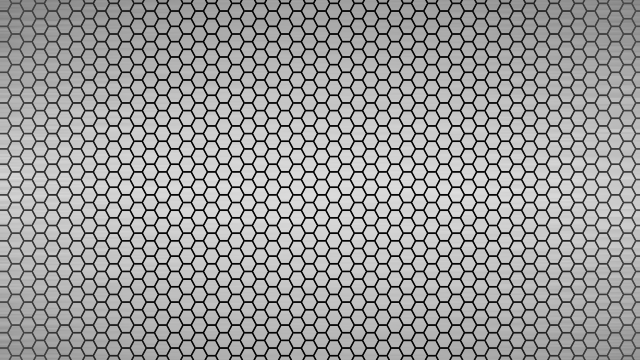
This pattern is drawn by a Shadertoy shader. Its source:

```glsl
// Brushed steel sheet under a fine mesh of dark hexagon outlines
#define COLUMNS 52.3        // hexagon columns across the canvas
#define ROWS 23.5           // hexagons down one column
#define LINE_WIDTH 0.112    // as a share of a hexagon's height
#define MESH_SHIFT vec2(0.12, 0.53)
#define STEEL_BRIGHT 0.855
#define STEEL_TOP 0.63
#define STEEL_BOTTOM 0.69
#define BAND_HEIGHT 0.48    // height of the brightest band
#define BRUSH_STRENGTH 0.06
#define LINE_DARK 0.015
#define LINE_FADED 0.30

float hash(vec2 p) {
    vec3 q = fract(vec3(p.xyx) * 0.1031);
    q += dot(q, q.yzx + 33.33);
    return fract((q.x + q.y) * q.z);
}

float valueNoise(vec2 p) {
    vec2 cell = floor(p), f = fract(p);
    f = f * f * (3.0 - 2.0 * f);
    float low = mix(hash(cell), hash(cell + vec2(1, 0)), f.x);
    float high = mix(hash(cell + vec2(0, 1)), hash(cell + vec2(1, 1)), f.x);
    return mix(low, high, f.y);
}

// Distance to the nearest outline of flat-topped hexagons of height 1
float hexEdge(vec2 p) {
    const vec2 period = vec2(1.7320508, 1.0);
    vec2 a = p - period * floor(p / period + 0.5);
    vec2 b = mod(p, period) - 0.5 * period;
    vec2 local = abs(dot(a, a) < dot(b, b) ? a : b);
    return 0.5 - max(local.y, dot(local, vec2(0.8660254, 0.5)));
}

// Fine horizontal scratches, centred on zero
float brushing(vec2 p) {
    float fine = valueNoise(p * vec2(7.0, 230.0) + 40.0);
    float broad = valueNoise(p * vec2(3.0, 95.0) + 90.0);
    return 0.65 * fine + 0.35 * broad - 0.5;
}

void mainImage(out vec4 fragColor, in vec2 fragCoord) {
    vec2 uv = fragCoord / iResolution.xy;
    vec2 fromCentre = uv - 0.5;
    float side = abs(fromCentre.x) * 2.0;

    // Steel: a bright middle band, darker corners and brushed grain
    float above = uv.y - BAND_HEIGHT;
    float reach = above > 0.0 ? above / (1.0 - BAND_HEIGHT) : -above / BAND_HEIGHT;
    float steel = mix(STEEL_BRIGHT, above > 0.0 ? STEEL_TOP : STEEL_BOTTOM, pow(reach, 1.35));
    steel -= side * side * (0.05 + 0.06 * reach);
    steel += BRUSH_STRENGTH * (0.7 + side * side) * brushing(fragCoord / iResolution.y);

    // Mesh: black in the middle, fading to grey at the sides
    vec2 mesh = fromCentre * vec2(COLUMNS * 0.8660254, ROWS) - MESH_SHIFT;
    float blur = 0.6 * ROWS / iResolution.y;
    float halfWidth = 0.5 * LINE_WIDTH;
    float line = 1.0 - smoothstep(halfWidth - blur, halfWidth + blur, hexEdge(mesh));
    float fade = smoothstep(0.5, 1.15, length(fromCentre * vec2(2.0, 0.9)));
    float ink = mix(LINE_DARK, LINE_FADED, fade);

    fragColor = vec4(vec3(mix(steel, ink, line)), 1.0);
}
```
